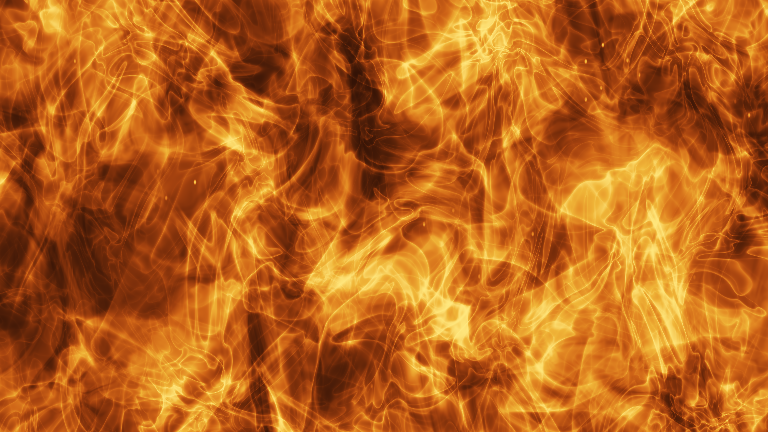
Write a Shadertoy shader that draws this texture.

```glsl
// A wall of swirling orange fire: overlapping flame sheets, bright filaments and dark smoke.

vec2 hash2(vec2 p) {
    vec3 h = fract(vec3(p.xyx) * vec3(0.1031, 0.1030, 0.0973));
    h += dot(h, h.yzx + 33.33);
    return fract((h.xx + h.yz) * h.zy);
}

float cornerSlope(vec2 cell, vec2 offset) {
    float angle = 6.2832 * hash2(cell).x;
    return dot(vec2(cos(angle), sin(angle)), offset);
}

// Gradient noise centred on zero
float noise(vec2 p) {
    vec2 i = floor(p), f = p - i;
    vec2 u = f * f * f * (f * (f * 6.0 - 15.0) + 10.0);
    vec2 e = vec2(1.0, 0.0);
    return mix(mix(cornerSlope(i, f), cornerSlope(i + e.xy, f - e.xy), u.x),
               mix(cornerSlope(i + e.yx, f - e.yx), cornerSlope(i + e.xx, f - e.xx), u.x), u.y);
}

float fbm(vec2 p) {
    float sum = 0.0, amp = 1.0;
    for (int i = 0; i < 5; i++) {
        sum += amp * noise(p);
        p = mat2(1.6, 1.2, -1.2, 1.6) * p + 7.3;
        amp *= 0.6;
    }
    return sum;
}

// Repeated domain warping folds space into curls
vec2 swirl(vec2 p, float seed) {
    float freq = 2.9, amp = 0.22;
    for (int i = 0; i < 4; i++) {
        vec2 s = p * freq + seed;
        p += amp * vec2(noise(s), noise(s + vec2(31.7, 58.3)));
        freq *= 1.9;
        amp *= 0.53;
    }
    return p;
}

// Flame sheets: a crisp rim on one side, a soft glow on the other
float flameSheets(vec2 p, float calm) {
    float glow = 0.0, freq = 2.6, weight = 0.5;
    for (int i = 0; i < 5; i++) {
        float seed = 20.0 + 13.7 * float(i);
        vec2 q = swirl(p, 40.0 + 3.0 * float(i));
        float n = noise(q * freq + seed);
        float sheet = n > 0.0 ? exp(-n * 8.0) : exp(n * 26.0);
        float line = exp(-abs(noise(q * freq * 1.3 + seed + 50.0)) * 18.0);
        float patchy = smoothstep(-0.3, 0.35, noise(p * 3.4 + seed * 2.0));
        float quiet = 1.0 - calm * smoothstep(1.0, 4.0, float(i));
        glow += weight * (sheet + 0.3 * line) * mix(0.25, 1.0, patchy) * quiet;
        freq *= 1.62;
        weight *= 0.94;
    }
    return glow;
}

// Short rising embers on a jittered grid
float embers(vec2 p) {
    vec2 g = p * 32.0, cell = floor(g);
    vec2 r = hash2(cell + 90.0);
    vec2 d = (g - cell - 0.3 - 0.4 * r) * vec2(1.0, 0.55);
    float rare = step(0.9, hash2(cell + 210.0).x);
    return rare * smoothstep(0.13, 0.03, length(d));
}

// Colour by rank of heat, from smoke to white-hot
vec3 fireColour(float rank) {
    float stops[8] = float[](0.0, 0.04, 0.135, 0.33, 0.595, 0.82, 0.94, 1.0);
    vec3 tones[8] = vec3[](
        vec3(0.17, 0.06, 0.02), vec3(0.29, 0.11, 0.03),
        vec3(0.48, 0.18, 0.04), vec3(0.65, 0.26, 0.06),
        vec3(0.81, 0.39, 0.09), vec3(0.89, 0.54, 0.14),
        vec3(0.94, 0.71, 0.22), vec3(1.0, 0.91, 0.50));
    vec3 colour = tones[0];
    for (int i = 1; i < 8; i++) {
        colour = mix(colour, tones[i], clamp((rank - stops[i - 1]) / (stops[i] - stops[i - 1]), 0.0, 1.0));
    }
    return colour;
}

void mainImage(out vec4 fragColor, in vec2 fragCoord) {
    vec2 uv = fragCoord / iResolution.y;
    vec2 p = uv * vec2(1.15, 0.88) + 3.0;

    // Smooth dark smoke gathers at the left edge
    vec2 toSmoke = (uv - vec2(0.05, 0.42)) / vec2(0.22, 0.32);
    float smoke = exp(-dot(toSmoke, toSmoke));

    // Turbulent body plus luminous sheets
    float body = fbm(swirl(p, 5.0) * 2.9);
    float glow = flameSheets(p, 0.7 * smoke);
    float heat = 0.7 * body + glow - 0.34 - 0.35 * smoke;

    // Embers show only against darker areas
    float sparkRegion = smoothstep(0.1, 0.3, noise(uv * 3.0 + 64.0));
    heat += 0.8 * embers(uv) * sparkRegion * smoothstep(0.05, -0.2, heat);

    float rank = 1.0 / (1.0 + exp(-5.4 * heat));
    fragColor = vec4(fireColour(rank), 1.0);
}
```
